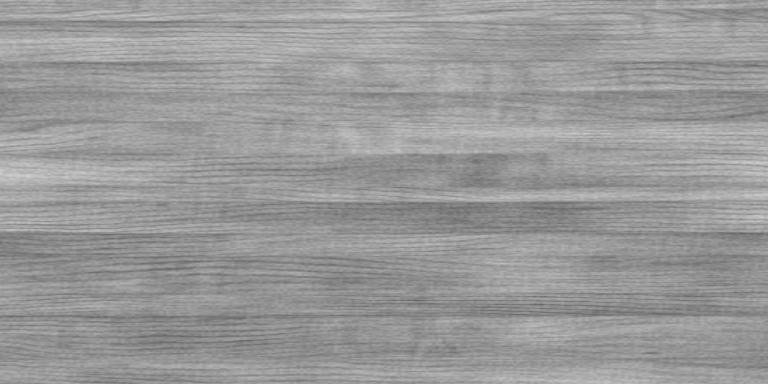
This texture is drawn by a Shadertoy shader. Its source:

```glsl
// Grey wood veneer: stacked horizontal strips with long, slightly bent grain.
// Each strip has its own tone and a warped ring field; stretched value noise
// along the rings adds streaks, fibres, flecks and a faint cross figure.

float hash(vec2 p) {
    return fract(sin(dot(p, vec2(127.1, 311.7))) * 43758.5453);
}

// Value noise centred on zero, from -0.5 to 0.5
float noise(vec2 p) {
    vec2 i = floor(p), f = fract(p);
    f = f * f * (3.0 - 2.0 * f);
    float low = mix(hash(i), hash(i + vec2(1, 0)), f.x);
    float high = mix(hash(i + vec2(0, 1)), hash(i + vec2(1, 1)), f.x);
    return mix(low, high, f.y) - 0.5;
}

// Brightness of one strip of veneer
float veneer(vec2 p, float id) {
    float seed = hash(vec2(id, 7.0));
    vec2 q = p + vec2(seed * 17.0, id * 0.37 + 3.0);

    // Bent growth rings: long arches where the warp reverses the slope
    float rings = 72.0 * q.y + 6.5 * noise(q * vec2(1.3, 7.0))
                + 0.9 * noise(q * vec2(4.0, 20.0))
                + 0.25 * noise(q * vec2(20.0, 40.0));
    vec2 along = vec2(q.x, rings / 72.0);
    float ringLine = pow(0.5 + 0.5 * sin(6.2832 * rings), 3.0);
    float ringDepth = 0.06 + 0.12 * noise(q * vec2(2.5, 12.0) + 31.0);

    // Strip tone and soft light or dark patches
    float tone = 0.624 + 0.07 * (seed - 0.5);
    tone += 0.12 * noise(q * vec2(1.5, 8.0) + 5.0);
    tone += 0.05 * noise(q * vec2(7.0, 10.0) + 23.0);

    // Streaks from broad to fine, following the rings
    tone += 0.11 * noise(along * vec2(1.4, 20.0) + 11.0);
    tone += 0.06 * noise(along * vec2(4.0, 65.0) + 47.0);
    tone += 0.07 * noise(vec2(q.x * 14.0, along.y * 70.0 + q.y * 130.0));
    tone += 0.08 * noise(q * vec2(110.0, 250.0));
    tone -= ringDepth * (ringLine - 0.31);

    // Short dark flecks
    float fleck = noise(q * vec2(13.0, 120.0) + 83.0);
    tone -= 0.06 * smoothstep(0.34, 0.48, fleck);

    // Pale ripples across the grain, only in places
    float figure = noise(vec2(q.x * 32.0 + 3.0 * noise(q * 14.0), q.y * 11.0));
    float figured = smoothstep(0.05, 0.35, noise(q * vec2(2.2, 8.0) + 61.0));
    return tone + 0.10 * figure * figured;
}

void mainImage(out vec4 fragColor, in vec2 fragCoord) {
    vec2 p = fragCoord / iResolution.y;

    // Strips of uneven height, blended at their slightly wavy joints
    float level = p.y * 13.0 + 0.06 * noise(vec2(p.x * 2.0, 4.0));
    float joint = floor(level + 0.5);
    float offset = level - joint - 0.7 * (hash(vec2(joint, 2.0)) - 0.5);
    float above = smoothstep(-0.05, 0.05, offset);
    float grey = mix(veneer(p, joint - 1.0), veneer(p, joint), above);

    // Strips darken toward their upper joint, with a broken thin shadow there
    grey -= 0.04 * smoothstep(-0.5, 0.0, offset) * (1.0 - above);
    float shadow = 0.03 + 0.08 * noise(vec2(p.x * 3.0, joint * 5.0));
    grey -= shadow * (1.0 - smoothstep(0.0, 0.08, abs(offset)));

    fragColor = vec4(vec3(clamp(grey, 0.0, 1.0)), 1.0);
}
```
